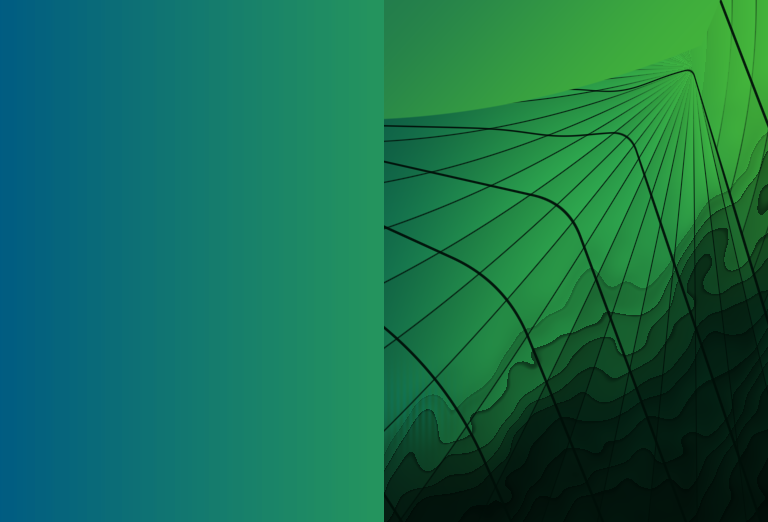
Reproduce this background procedurally as a WebGL 1 fragment shader.

```glsl
precision highp float;
uniform vec2 u_resolution;

#define BLUE vec3(0.0, 0.36, 0.51)
#define SEA vec3(0.145, 0.585, 0.365)
#define SKY vec3(0.13, 0.48, 0.30)
#define LIME vec3(0.26, 0.70, 0.23)
#define TEAL vec3(0.05, 0.38, 0.29)
#define LEAF vec3(0.17, 0.62, 0.29)
#define SHADE vec3(0.005, 0.10, 0.065)
#define INK vec3(0.0, 0.055, 0.03)
#define APEX vec2(0.592, 0.128)
#define FAN_STEP 0.107
#define RIB_WIDTH 0.0024
#define SEAM_WIDTH 0.0009

float hash(vec2 p) {
  return fract(sin(dot(p, vec2(127.1, 311.7))) * 43758.5453);
}

float noise(vec2 p) {
  vec2 i = floor(p), f = fract(p);
  f = f * f * (3.0 - 2.0 * f);
  return mix(mix(hash(i), hash(i + vec2(1.0, 0.0)), f.x),
             mix(hash(i + vec2(0.0, 1.0)), hash(i + 1.0), f.x), f.y);
}

float smoothMax(float a, float b, float k) {
  float h = max(k - abs(a - b), 0.0) / k;
  return max(a, b) + 0.25 * h * h * k;
}

float stroke(float dist, float halfWidth) {
  float aa = 0.8 / u_resolution.y;
  return 1.0 - smoothstep(halfWidth - aa, halfWidth + aa, abs(dist));
}

// Signed distance to a bent rib: a shallow left arm and a steep right arm
float ribDistance(vec2 p, float i) {
  vec2 corner = vec2(0.590 - 0.1188 * i, 0.130 + 0.115 * i + 0.0073 * i * i);
  float slope = -0.15 + 0.16 * i + 0.014 * i * i;
  float lean = 0.30 + 0.035 * i;
  vec2 d = p - corner;
  float bump = (d.x + 0.134) / 0.086;
  float sag = 0.023 * max(1.0 - 0.5 * i, 0.0) * exp(-bump * bump);
  float above = (slope * d.x + sag - d.y) / sqrt(1.0 + slope * slope);
  float right = (d.x - lean * d.y) / sqrt(1.0 + lean * lean);
  return smoothMax(above, right, 0.015 + 0.021 * i);
}

vec3 facade(vec2 p) {
  // Seams fan out from the apex; the tower has its own set
  vec2 d = vec2(APEX.x - p.x, p.y - APEX.y);
  float radius = length(d);
  float phase = (atan(d.y + 0.313 * d.x * d.x, d.x) - 0.51) / FAN_STEP;
  float towerPhase = (p.x + 0.365 * p.y * p.y) / 0.046;
  float tower = step(0.59 + 0.30 * max(p.y - 0.13, 0.0), p.x);
  float strip = mix(phase + 0.5, towerPhase, tower);
  float seamDist = (fract(strip) - 0.5) * mix(FAN_STEP * radius, 0.04, tower);

  // Ribs, also counting which row of panels this is
  float rib = stroke((p.x - 0.644 - 0.384 * p.y) * 0.93, RIB_WIDTH);
  float row = 0.0;
  for (int i = 0; i < 6; i++) {
    float dist = ribDistance(p, float(i));
    float width = RIB_WIDTH * mix(0.5, 1.0, smoothstep(0.15, 0.45, p.y));
    rib = max(rib, stroke(dist, width));
    row += step(dist, 0.0);
  }

  // Glass: teal at the left, leaf green in the middle, lime at the top right
  vec3 color = mix(TEAL, LEAF, smoothstep(-0.12, 0.38, p.x + 0.15 * (p.y - 0.4)));
  color = mix(color, LIME, smoothstep(0.35, 0.72, p.x - 0.5 * (p.y - 0.15)));
  vec2 panel = vec2(floor(strip + 0.5), row);
  color *= 0.93 + 0.10 * hash(panel) + 0.07 * (fract(strip + 0.5) - 0.5);

  // Dark rippled reflections filling the lower right
  float depth = p.y - 0.86 + 0.75 * p.x;
  float ripple = noise(vec2(p.x * 14.0 + p.y * 5.0, p.y * 6.0));
  float terrain = depth + 0.16 * (ripple - 0.5) + 0.04 * noise(p * 24.0);
  float inside = smoothstep(-0.03, 0.04, terrain);
  float level = terrain * 17.0;
  float terrace = fract(level);
  color = mix(color, SHADE, smoothstep(-0.12, 0.32, terrain) * 0.94);
  color *= 1.0 + inside * (0.35 * terrace - 0.22 + 0.25 * (hash(panel + 7.0) - 0.5));
  color = mix(color, INK, 0.45 * inside * smoothstep(0.16, 0.0, terrace));
  color *= 1.0 - 0.45 * smoothstep(0.72, 1.0, p.y);

  // Fine blinds glinting near the lower left
  vec2 blind = (p - vec2(0.045, 0.77)) / vec2(0.08, 0.06);
  float glint = exp(-dot(blind, blind)) * (0.5 + 0.5 * sin(p.x * 520.0));
  color = mix(color, vec3(0.04, 0.46, 0.38), 0.45 * glint);

  float seam = stroke(seamDist, SEAM_WIDTH) * smoothstep(0.02, 0.22, radius);
  color = mix(color, INK, seam * mix(0.85, 0.6, tower));
  return mix(color, INK, rib * 0.93);
}

void main() {
  vec2 uv = gl_FragCoord.xy / u_resolution;
  float aa = 1.0 / u_resolution.y;

  // Left half: gradient with faint vertical bands
  float across = uv.x * 2.0;
  float banded = (floor(across * 22.0) + 0.5) / 22.0;
  vec3 left = mix(BLUE, SEA, mix(across, banded, 0.5));

  // Right half: height units, measured down from its top left corner
  vec2 p = vec2((uv.x - 0.5) * u_resolution.x / u_resolution.y, 1.0 - uv.y);
  vec3 right = mix(SKY, LIME, smoothstep(-0.1, 0.75, p.x + 0.9 * p.y));
  float roof = p.y - (0.228 - 0.05 * p.x - 0.30 * p.x * p.x);
  float towerEdge = p.x - 0.644 + 0.42 * p.y;
  right = mix(right, facade(p), smoothstep(-aa, aa, max(roof, towerEdge)));

  gl_FragColor = vec4(mix(left, right, step(0.5, uv.x)), 1.0);
}
```
